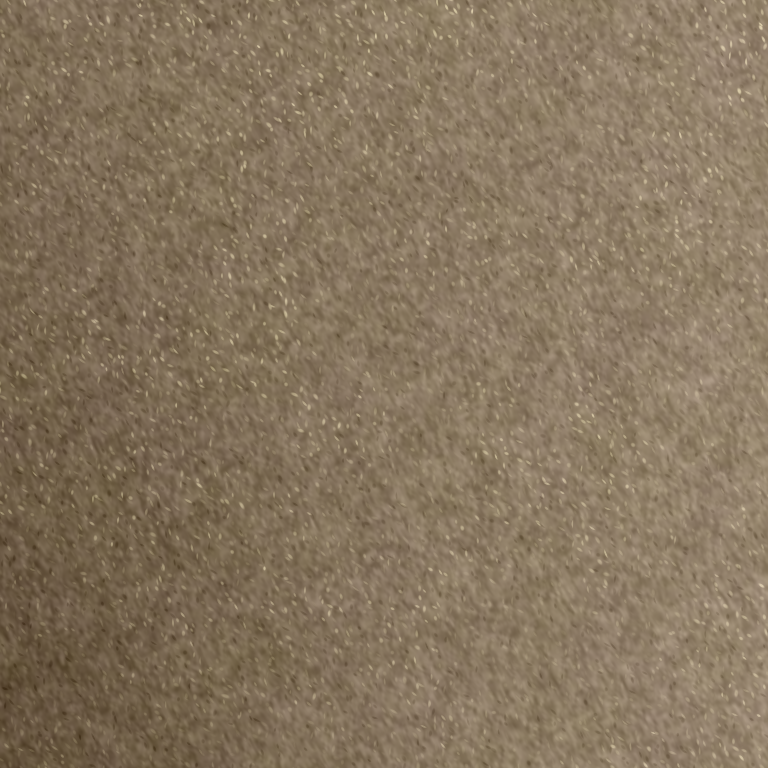
Give the GLSL for this texture, as a Shadertoy shader.

```glsl
// Brushed taupe surface with fine slanted grain, pale glints and a soft side light.
#define BASE_TONE     0.478
#define SIDE_LIGHT    0.108
#define CORNER_SHADE  0.075
#define GRAIN_ANGLE   0.50
#define GRAIN_AMOUNT  0.11
#define FLECK_CELLS   88.0
#define FLECK_LENGTH  0.40
#define FLECK_WIDTH   0.19
#define FLECK_LIGHT   0.19
#define PIT_DARK      0.075

// Hashes without sine
float hash1(vec2 p) {
    vec3 q = fract(p.xyx * 0.1031);
    q += dot(q, q.yzx + 33.33);
    return fract((q.x + q.y) * q.z);
}

vec2 hash2(vec2 p) {
    return vec2(hash1(p + 17.0), hash1(p + 71.0));
}

float valueNoise(vec2 p) {
    vec2 cell = floor(p);
    vec2 f = fract(p);
    f = f * f * (3.0 - 2.0 * f);
    float low = mix(hash1(cell), hash1(cell + vec2(1, 0)), f.x);
    float high = mix(hash1(cell + vec2(0, 1)), hash1(cell + vec2(1, 1)), f.x);
    return mix(low, high, f.y);
}

vec2 rotate(vec2 p, float angle) {
    float c = cos(angle), s = sin(angle);
    return vec2(c * p.x + s * p.y, c * p.y - s * p.x);
}

// Scattered slanted flecks: x is the pale glints, y is the dark pits
vec2 flecks(vec2 p) {
    vec2 home = floor(p);
    vec2 amount = vec2(0);
    for (int j = -1; j <= 1; j++) {
        for (int i = -1; i <= 1; i++) {
            vec2 cell = home + vec2(i, j);
            vec2 shape = hash2(cell + 150.0);
            float kind = hash1(cell + 230.0);
            float turn = GRAIN_ANGLE + 1.3 * (hash1(cell + 310.0) - 0.5);
            vec2 d = rotate(p - cell - hash2(cell), turn);
            d.x += 0.35 * d.y * d.y * (shape.x - 0.5);
            vec2 size = vec2(FLECK_WIDTH, FLECK_LENGTH) * mix(vec2(0.7), vec2(1.35), shape);
            float mask = 1.0 - smoothstep(0.3, 1.15, length(d / size));
            float pit = step(kind, 0.16);
            amount.x = max(amount.x, mask * kind * kind * (1.0 - pit));
            amount.y = max(amount.y, mask * pit);
        }
    }
    return amount;
}

void mainImage(out vec4 fragColor, in vec2 fragCoord) {
    vec2 frame = fragCoord / iResolution.xy;
    vec2 uv = fragCoord / iResolution.y;

    // Broad light from the right, shade in the lower left
    float tone = BASE_TONE + SIDE_LIGHT * frame.x;
    tone += 0.022 * (frame.y - 0.5) * (1.0 - frame.x);
    tone -= CORNER_SHADE * (1.0 - smoothstep(0.0, 0.6, length(frame * vec2(1.0, 0.6))));

    // Stretched grain, bent slightly so the strokes stay irregular
    vec2 bend = vec2(valueNoise(uv * 60.0), valueNoise(uv * 60.0 + 40.0)) - 0.5;
    vec2 grainUv = rotate(uv + 0.004 * bend, GRAIN_ANGLE);
    float coarse = valueNoise(grainUv * vec2(180.0, 95.0) + 300.0);
    float fine = valueNoise(grainUv * vec2(270.0, 160.0) + 500.0);
    float blotch = valueNoise(uv * 38.0 + 90.0);
    tone += GRAIN_AMOUNT * (coarse - 0.5);
    tone += 0.75 * GRAIN_AMOUNT * (fine - 0.5);
    tone += 0.045 * (blotch - 0.5);

    // Glints gather in patches and are stronger toward the top
    float patches = 0.6 * valueNoise(uv * 9.0 + 20.0) + 0.4 * valueNoise(uv * 24.0 + 60.0);
    float sparkle = mix(0.4, 1.3, smoothstep(0.2, 0.75, patches)) * mix(0.8, 1.15, frame.y);
    vec2 fleck = flecks((uv + 0.003 * bend) * FLECK_CELLS);
    float glint = fleck.x * sparkle;
    tone += FLECK_LIGHT * glint - PIT_DARK * fleck.y;

    // Taupe, drifting between mauve and olive, with warm glints
    vec3 color = tone - vec3(0.0, 0.068, 0.157);
    float drift = valueNoise(uv * 14.0 + 130.0) + valueNoise(uv * 75.0 + 210.0) - 1.0;
    color += drift * vec3(0.003, -0.004, 0.016);
    color += glint * vec3(0.0, 0.008, -0.025);

    fragColor = vec4(clamp(color, 0.0, 1.0), 1.0);
}
```
